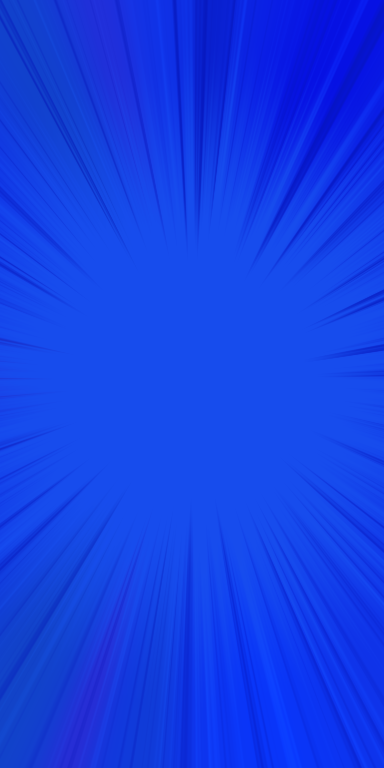
Give the GLSL for this background, as a Shadertoy shader.

```glsl
// A blue radial burst: a calm flat centre ringed by fine tapering rays.
// Periodic gradient noise over the angle gives each ray its start and shade,
// while soft angular lobes tint broad sectors towards the canvas edge.

const float TAU = 6.2831853;
const vec3 CENTRE_BLUE = vec3(0.09, 0.30, 0.93);
const vec3 RIM_BLUE    = vec3(0.06, 0.20, 0.91);
const vec3 DEEP_BLUE   = vec3(0.02, 0.05, 0.89);
const vec3 NAVY        = vec3(0.02, 0.08, 0.72);
const vec3 TEAL_BLUE   = vec3(0.07, 0.27, 0.77);
const vec3 VIOLET      = vec3(0.18, 0.16, 0.83);
const vec3 BRIGHT_BLUE = vec3(0.03, 0.21, 0.99);

// Random slope in -1..1 for one lattice cell
float slope(float cell, float seed) {
    return 2.0 * fract(sin(cell * 12.99 + seed * 78.23) * 43758.5) - 1.0;
}

// Gradient noise around the circle, without a seam; turn runs 0..1
float ringNoise(float turn, float cells, float seed) {
    float x = turn * cells;
    float cell = floor(x);
    float f = x - cell;
    float left = slope(mod(cell, cells), seed) * f;
    float right = slope(mod(cell + 1.0, cells), seed) * (f - 1.0);
    float blend = f * f * f * (f * (f * 6.0 - 15.0) + 10.0);
    return 2.0 * mix(left, right, blend);
}

// Soft bump around one direction
float lobe(float turn, float middle, float width) {
    float d = abs(fract(turn - middle + 0.5) - 0.5) / width;
    return exp(-d * d);
}

// Broad colour of each sector at the rim
vec3 sectorColour(float turn) {
    vec3 colour = RIM_BLUE;
    colour = mix(colour, DEEP_BLUE, 0.90 * lobe(turn, 0.185, 0.045));
    colour = mix(colour, NAVY, 0.50 * lobe(turn, 0.242, 0.012));
    colour = mix(colour, TEAL_BLUE, 0.80 * lobe(turn, 0.325, 0.030));
    colour = mix(colour, VIOLET, 0.55 * lobe(turn, 0.290, 0.014));
    colour = mix(colour, VIOLET, 0.60 * lobe(turn, 0.500, 0.022));
    colour = mix(colour, TEAL_BLUE, 0.90 * lobe(turn, 0.665, 0.040));
    colour = mix(colour, VIOLET, 0.75 * lobe(turn, 0.700, 0.010));
    colour = mix(colour, TEAL_BLUE, 0.45 * lobe(turn, 0.730, 0.014));
    return mix(colour, BRIGHT_BLUE, 0.85 * lobe(turn, 0.785, 0.030));
}

// Sum of ray octaves; octaves finer than about two pixels fade away
float rayPattern(float turn, float pixelTurn) {
    float sum = 0.0;
    float cells = 84.0;
    float weight = 0.55;
    for (int i = 0; i < 4; i++) {
        float visible = 1.0 - smoothstep(0.35, 0.8, cells * pixelTurn);
        sum += weight * visible * ringNoise(turn, cells, float(i) + 3.0);
        cells *= 2.0;
        weight *= 0.85;
    }
    return sum;
}

void mainImage(out vec4 fragColor, in vec2 fragCoord) {
    // Canvas-width units around the focus of the burst
    vec2 p = (fragCoord - vec2(0.505, 0.505) * iResolution.xy) / iResolution.x;
    float radius = length(p);
    float turn = fract(atan(p.y, p.x + 1e-6) / TAU);
    float pixelTurn = 1.0 / (TAU * max(radius, 0.01) * iResolution.x);

    float rays = rayPattern(turn, pixelTurn);

    // Uneven ray starts leave pointed tips around the calm centre
    float start = 0.37 - 0.16 * rays + 0.05 * ringNoise(turn, 24.0, 9.0);
    float reach = smoothstep(0.0, 0.50, radius - max(start, 0.27));

    // Sector tint grows outwards, streaks modulate it
    vec3 tint = sectorColour(turn);
    vec3 colour = mix(CENTRE_BLUE, tint, reach);

    // Dark thin streaks, strongest in the upper half and at the sides
    float dark = smoothstep(0.05, 0.75, rays);
    float entry = smoothstep(0.0, 0.22, radius - max(start, 0.27));
    float upper = mix(0.45, 0.65, smoothstep(-0.4, 0.3, p.y));
    vec3 streak = mix(NAVY, VIOLET * 0.8, lobe(turn, 0.50, 0.05));
    colour = mix(colour, streak, dark * entry * upper);

    // Light glints between the streaks
    float light = smoothstep(0.1, 0.8, -rays);
    colour += vec3(0.01, 0.05, 0.06) * light * reach;

    fragColor = vec4(clamp(colour, 0.0, 1.0), 1.0);
}
```
